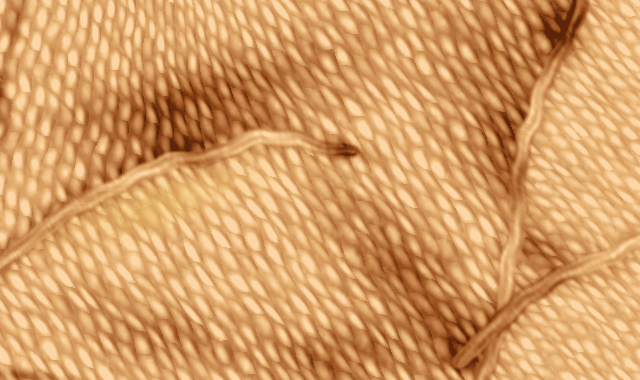
A WebGL 2 fragment shader for this texture:

```glsl
#version 300 es
precision highp float;
uniform vec2 u_resolution;
out vec4 fragColor;

vec2 hash2(vec2 p) {
  vec3 q = fract(vec3(p.xyx) * vec3(0.1031, 0.103, 0.0973));
  q += dot(q, q.yzx + 33.33);
  return fract((q.xx + q.yz) * q.zy);
}

// Cellular noise: distance to the nearest point, and that point's shade
vec2 cellular(vec2 p) {
  vec2 best = vec2(2.0, 0.0);
  for (int y = -1; y <= 1; y++)
    for (int x = -1; x <= 1; x++) {
      vec2 cell = floor(p) + vec2(x, y), rnd = hash2(cell + 40.0);
      float d = length(cell + rnd - p);
      if (d < best.x) best = vec2(d, fract(rnd.x * 7.0 + rnd.y * 3.0));
    }
  return best;
}

// Soft elliptical patch, tilted by a slope
float blot(vec2 p, vec2 centre, vec2 radius, float slope) {
  vec2 d = p - centre;
  d.y -= slope * d.x;
  d /= radius;
  return exp(-dot(d, d));
}

// Staggered rounded stitches with a shaded right edge
float stitches(vec2 q) {
  float column = floor(q.x);
  q.y += 0.5 * mod(column, 2.0) + 0.3 * hash2(vec2(column, 7.0)).x;
  vec2 rnd = hash2(floor(q) + 90.0), size = hash2(floor(q) + 17.0);
  vec2 f = fract(q) - 0.5 + (rnd - 0.5) * 0.26;
  f.x += (0.1 + 0.3 * size.x) * f.y;
  float body = 1.0 - smoothstep(0.05, 0.68, length(f * vec2(1.1 + 0.35 * size.y, 1.0)));
  float edge = smoothstep(0.15, 0.42, f.x) * smoothstep(0.6, 0.1, abs(f.y));
  return body * (0.55 + 0.8 * rnd.y) - 0.28 * edge - 0.36;
}

// Signed offset across a path, distance from it, and length along it
vec3 alongPath(vec2 p, vec2 path[8]) {
  vec3 best = vec3(0.0, 9.0, 0.0);
  float travelled = 0.0;
  for (int i = 0; i < 7; i++) {
    vec2 d = path[i + 1] - path[i], w = p - path[i];
    float h = clamp(dot(w, d) / dot(d, d), 0.0, 1.0), dist = length(w - d * h);
    float side = d.x * w.y - d.y * w.x;
    if (dist < best.y) best = vec3(side < 0.0 ? -dist : dist, dist, travelled + h * length(d));
    travelled += length(d);
  }
  return best;
}

// Lays a twisted cord over the cloth tone
float layCord(float tone, vec3 c, float width, float light) {
  tone -= 0.22 * exp(-pow(c.y / (width * 1.8), 2.0));
  float s = c.x / width;
  float strands = 0.1 * sin(c.z * 31.0 + s * 4.0) + 0.07 * sin(c.z * 13.0 - s * 7.0);
  return mix(tone, light - 0.3 * s * s + strands, 0.9 * smoothstep(width + 0.007, width - 0.01, c.y));
}

vec3 threadColour(float t) {
  vec3 ramp[7] = vec3[7](vec3(0.36, 0.14, 0.03), vec3(0.58, 0.29, 0.1), vec3(0.69, 0.42, 0.21),
    vec3(0.78, 0.53, 0.31), vec3(0.86, 0.64, 0.4), vec3(0.93, 0.74, 0.5), vec3(0.99, 0.84, 0.65));
  vec3 c = ramp[0];
  for (int i = 1; i < 7; i++) c = mix(c, ramp[i], clamp(t * 6.0 - float(i - 1), 0.0, 1.0));
  return c;
}

void main() {
  vec2 p = gl_FragCoord.xy / u_resolution.y;
  p.x *= 1.6842 * u_resolution.y / u_resolution.x;
  vec2 w = p + 0.005 * sin(p.yx * 23.0 + 1.3) + 0.003 * sin(p.yx * 53.0 + p * 31.0);

  vec3 fold = alongPath(w, vec2[8](vec2(-0.02, 0.29), vec2(0.2, 0.46), vec2(0.31, 0.515),
    vec2(0.44, 0.566), vec2(0.57, 0.6), vec2(0.68, 0.636), vec2(0.79, 0.632), vec2(0.93, 0.594)));
  vec3 seam = alongPath(w, vec2[8](vec2(1.53, 1.02), vec2(1.49, 0.88), vec2(1.425, 0.77),
    vec2(1.38, 0.64), vec2(1.36, 0.5), vec2(1.355, 0.386), vec2(1.325, 0.2), vec2(1.27, -0.02)));
  vec3 branch = alongPath(w, vec2[8](vec2(1.7, 0.385), vec2(1.64, 0.35), vec2(1.58, 0.31),
    vec2(1.49, 0.276), vec2(1.38, 0.22), vec2(1.32, 0.165), vec2(1.28, 0.12), vec2(1.22, 0.05)));

  // Three cloth panels, each with its own lean
  float upper = smoothstep(-0.01, 0.01, fold.x), right = smoothstep(-0.01, 0.01, seam.x);
  float lean = mix(0.45, mix(-0.25, 0.45, smoothstep(0.15, 0.75, p.x)), upper);
  float knitLeft = stitches(vec2(w.x + lean * (w.y - 0.6), w.y + 0.18 * w.x) * vec2(24.0, 18.0));
  float knitRight = stitches(vec2(w.x + 0.75 * w.y, w.y - 0.1 * w.x) * vec2(25.0, 22.0));
  float plain = blot(p, vec2(0.42, 0.46), vec2(0.22, 0.06), 0.3) * (1.0 - upper);
  float knit = mix(knitLeft * (1.0 - 0.6 * plain), knitRight * 0.75, right);

  // Broad shade over the left cloth, with uneven dye
  float shade = 0.48 * blot(p, vec2(0.42, 0.69), vec2(0.25, 0.12), 0.15) * upper
    + 0.28 * blot(p, vec2(0.72, 0.79), vec2(0.32, 0.13), 0.25)
    + 0.36 * blot(p, vec2(1.31, 0.86), vec2(0.17, 0.24), 0.0)
    + 0.4 * blot(p, vec2(1.33, 0.61), vec2(0.1, 0.13), 0.0)
    + 0.48 * blot(p, vec2(1.06, 0.29), vec2(0.17, 0.15), -0.6)
    + 0.4 * blot(p, vec2(0.9, 0.06), vec2(0.3, 0.1), 0.0)
    + 0.32 * blot(p, vec2(0.38, 0.13), vec2(0.2, 0.08), -0.2)
    + 0.36 * blot(p, vec2(1.22, 0.1), vec2(0.08, 0.1), 0.0);
  float tone = 0.83 - shade * (1.0 - right) + 0.02 * right + 0.46 * knit;
  tone -= right * 0.5 * blot(p, vec2(1.43, 0.34), vec2(0.09, 0.06), -0.3);
  tone += 0.05 * sin(p.x * 19.0 + 2.0 * sin(p.y * 13.0)) * sin(p.y * 27.0 + p.x * 8.0);

  // Cords, with light varying along them
  float foldLight = 0.66 + 0.25 * blot(p, vec2(0.36, 0.54), vec2(0.1), 0.0)
    + 0.28 * blot(p, vec2(0.7, 0.64), vec2(0.1), 0.0)
    - 0.24 * smoothstep(0.8, 0.92, p.x) - 0.25 * blot(p, vec2(0.52, 0.59), vec2(0.05), 0.0);
  tone -= 0.22 * exp(-pow((fold.x - 0.03) / 0.025, 2.0)) * smoothstep(0.63, 0.5, p.x);
  tone = layCord(tone, fold, mix(0.024, 0.014, smoothstep(0.75, 0.93, p.x)), foldLight);
  float seamLight = 0.58 - 0.2 * smoothstep(0.82, 0.96, p.y)
    + 0.34 * blot(p, vec2(1.39, 0.69), vec2(0.1), 0.0)
    - 0.28 * blot(p, vec2(1.36, 0.53), vec2(0.07), 0.0)
    + 0.28 * blot(p, vec2(1.34, 0.3), vec2(0.1, 0.14), 0.0);
  tone = layCord(tone, seam, 0.023, seamLight);
  tone = layCord(tone, branch, 0.024, mix(0.44, 0.84, smoothstep(1.46, 1.57, p.x)));

  // Deep gaps at the cord ends and corners
  tone -= 0.5 * blot(p, vec2(1.465, 0.94), vec2(0.06, 0.09), 0.0);
  tone -= 0.4 * blot(p, vec2(0.89, 0.612), vec2(0.055, 0.024), -0.4);
  tone -= 0.5 * blot(p, vec2(0.0, 0.73), vec2(0.025, 0.08), 0.0);
  tone -= 0.4 * blot(p, vec2(0.04, 0.95), vec2(0.035, 0.1), 2.0);
  tone -= 0.45 * blot(p, vec2(0.07, 0.01), vec2(0.12, 0.018), -0.1);

  // Fibre grain and warm golden tint
  vec2 grain = cellular(w * vec2(62.0, 44.0) + w.yx * vec2(20.0, 0.0));
  tone += 0.1 * (0.48 - grain.x) + 0.12 * (grain.y - 0.5) * smoothstep(0.7, 0.2, grain.x);
  vec3 colour = threadColour(clamp(tone, 0.0, 1.0));
  fragColor = vec4(colour * mix(vec3(1.0), vec3(0.98, 0.98, 0.87), plain), 1.0);
}
```
